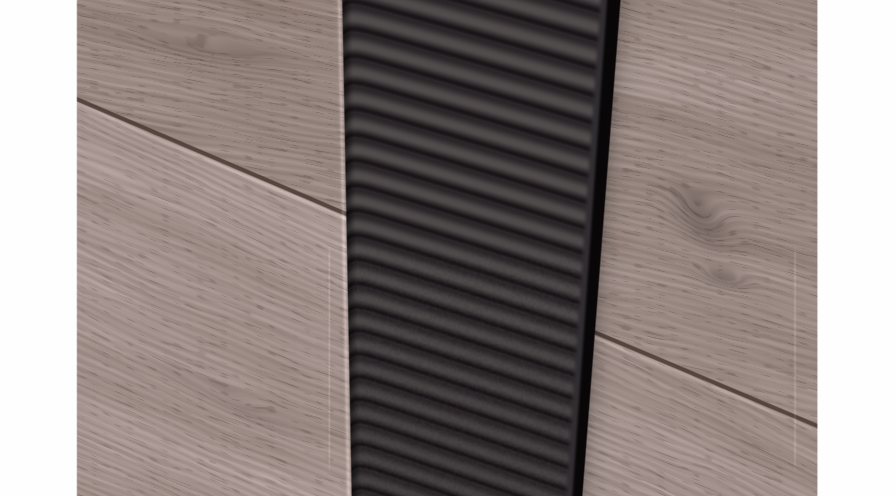
Reproduce this texture procedurally as a Shadertoy shader.

```glsl
#define PHOTO_LEFT 0.155
#define PHOTO_RIGHT 1.648
#define RIB_DENSITY 18.0
#define RIB_CROWDING 2.5
#define GRAIN_DENSITY 62.0
#define GRAIN_CONTRAST 0.075
#define SEAM_WIDTH 0.0045
#define WOOD_DARK vec3(0.545, 0.475, 0.445)
#define WOOD_LIGHT vec3(0.675, 0.610, 0.595)
#define METAL_DARK vec3(0.165, 0.145, 0.155)
#define METAL_LIGHT vec3(0.325, 0.305, 0.305)

float hash(vec2 p) {
    p = fract(p * vec2(0.1031, 0.1130));
    p += dot(p, p.yx + 33.33);
    return fract((p.x + p.y) * p.x * 17.3);
}

float noise(vec2 p) {
    vec2 cell = floor(p), f = fract(p);
    f = f * f * (3.0 - 2.0 * f);
    return mix(mix(hash(cell), hash(cell + vec2(1, 0)), f.x),
               mix(hash(cell + vec2(0, 1)), hash(cell + vec2(1, 1)), f.x), f.y);
}

float fbm(vec2 p) {
    float sum = 0.0, weight = 0.5;
    for (int i = 0; i < 4; i++) {
        sum += weight * noise(p);
        p = p * 2.03 + 17.0;
        weight *= 0.5;
    }
    return sum;
}

// Soft elliptical mask for knots and stains
float blob(vec2 p, vec2 center, vec2 radius, float slope) {
    vec2 d = p - center;
    d.y -= slope * d.x;
    d /= radius;
    return exp(-dot(d, d));
}

vec3 wood(vec2 p, float slope, float seed, float lightness, float knot) {
    // Fibres run along one axis and bend around the knot
    float across = p.y - slope * p.x;
    vec2 along = vec2(p.x, across) + seed;
    across += 0.06 * (fbm(along * vec2(1.6, 4.0)) - 0.5) + 0.045 * knot;
    float rings = sin(6.2832 * across * GRAIN_DENSITY + 5.0 * noise(along * vec2(3.0, 9.0)));
    float fibre = fbm(vec2(p.x * 9.0, across * 190.0) + seed);
    float pores = noise(vec2(p.x * 42.0, across * 330.0) + seed);
    float bands = fbm(vec2(p.x * 1.8, across * 15.0) + seed);
    vec3 col = mix(WOOD_DARK, WOOD_LIGHT, lightness + 0.9 * (bands - 0.47));
    col += GRAIN_CONTRAST * (0.38 * rings * (0.4 + bands) + 1.3 * (fibre - 0.47));
    col -= 0.07 * smoothstep(0.68, 0.95, pores);
    return col * mix(vec3(1), vec3(0.80, 0.79, 0.80), knot);
}

// Bevelled joint: bright lip below a dark groove
vec3 seam(vec3 col, float height, float px) {
    float groove = 1.0 - smoothstep(SEAM_WIDTH - px, SEAM_WIDTH + px, abs(height));
    float lip = exp(-pow((height + 2.2 * SEAM_WIDTH) / SEAM_WIDTH, 2.0));
    col += 0.10 * lip;
    return mix(col, vec3(0.29, 0.215, 0.19), 0.85 * groove);
}

vec3 ribbedMetal(vec2 p, float leftEdge, float innerEdge) {
    float depth = 1.0 - p.y;
    float offset = p.x - leftEdge;
    float s = depth - (0.27 + 0.07 * depth) * offset;
    // Rib ends hook downwards at the left edge
    s -= 0.018 * exp(-offset / 0.012);
    float phase = fract(RIB_DENSITY * s + RIB_CROWDING * s * s);
    float ridge = smoothstep(0.08, 0.48, phase) * (1.0 - smoothstep(0.54, 0.84, phase));
    float valley = exp(-pow((phase - 0.90) / 0.09, 2.0));
    float sheen = mix(0.62, 0.95, smoothstep(0.0, 0.7, p.y));
    vec3 col = mix(METAL_DARK, METAL_LIGHT, ridge * sheen) - 0.065 * valley;
    col += 0.025 * (noise(p * 230.0) - 0.5) * (1.0 - smoothstep(0.45, 0.55, p.y));
    col *= mix(0.55, 1.0, smoothstep(0.0, 0.022, offset));
    // Rounded corner before the dark side wall
    float corner = p.x - innerEdge;
    col = mix(col, vec3(0.19, 0.175, 0.19), smoothstep(-0.018, -0.004, corner));
    return mix(col, vec3(0.035, 0.025, 0.03), smoothstep(-0.003, 0.007, corner));
}

void mainImage(out vec4 fragColor, in vec2 fragCoord) {
    vec2 p = fragCoord / iResolution.y;
    float px = 1.0 / iResolution.y;
    float leftEdge = mix(0.709, 0.690, p.y);
    float innerEdge = mix(1.152, 1.222, p.y);
    float outerEdge = mix(1.174, 1.251, p.y);

    // Left boards
    float leftSeam = p.y - (0.800 - 0.426 * (p.x - PHOTO_LEFT));
    float oval = blob(p, vec2(0.43, 0.895), vec2(0.13, 0.025), -0.18);
    vec3 upper = wood(p, -0.20, 3.0, 0.38, 0.55 * oval);
    float stain = blob(p, vec2(0.47, 0.19), vec2(0.10, 0.025), -0.50);
    vec3 lower = wood(p, -0.43, 11.0, 0.70, 0.35 * stain);
    vec3 leftWood = mix(lower, upper, smoothstep(-px, px, leftSeam));
    leftWood = seam(leftWood, leftSeam, px);
    leftWood += 0.13 * exp(-pow((p.x - leftEdge + 0.006) / 0.004, 2.0));

    // Right boards
    float rightSeam = p.y - (0.331 - 0.421 * (p.x - 1.197));
    float knot = blob(p, vec2(1.415, 0.555), vec2(0.055, 0.048), -0.5)
               + 0.8 * blob(p, vec2(1.46, 0.438), vec2(0.045, 0.018), -0.25);
    upper = wood(p, -0.24, 23.0, 0.48, knot);
    lower = wood(p, -0.42, 37.0, 0.55, 0.0);
    vec3 rightWood = mix(lower, upper, smoothstep(-px, px, rightSeam));
    rightWood = seam(rightWood, rightSeam, px);
    rightWood *= 1.0 - 0.22 * exp(-max(p.x - outerEdge, 0.0) / 0.018);

    // Metal strip over the boards
    vec3 col = mix(leftWood, rightWood, step(0.95, p.x));
    float strip = smoothstep(leftEdge - px, leftEdge + px, p.x)
                * (1.0 - smoothstep(outerEdge - px, outerEdge + px, p.x));
    col = mix(col, ribbedMetal(p, leftEdge, innerEdge), strip);

    // Faint vertical scratches in the lower half
    float scratch = exp(-pow((p.x - 0.664) / 0.002, 2.0)) + exp(-pow((p.x - 1.603) / 0.002, 2.0));
    col += 0.07 * scratch * smoothstep(0.04, 0.08, p.y) * (1.0 - smoothstep(0.48, 0.51, p.y));

    // White side margins
    float inside = smoothstep(PHOTO_LEFT - px, PHOTO_LEFT + px, p.x)
                 * (1.0 - smoothstep(PHOTO_RIGHT - px, PHOTO_RIGHT + px, p.x));
    col = mix(vec3(1.0, 0.995, 0.995), col, inside);
    fragColor = vec4(clamp(col, 0.0, 1.0), 1.0);
}
```
